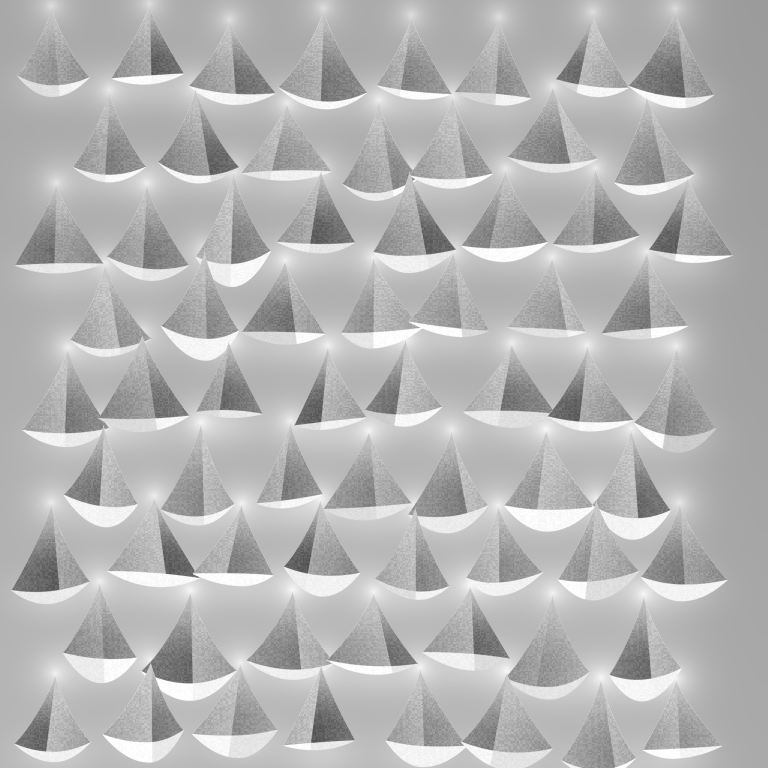
This pattern is drawn by a WebGL 1 fragment shader. Its source:

```glsl
precision highp float;
// Staggered rows of grainy grey spikes on a smooth sheet, each with two lit
// facets, a bright lip under its base and a soft glow around its tip.
// Rows are painted from top to bottom over a glowing background.

uniform vec2 u_resolution;

#define ROW_STEP 0.107
#define COLUMN_STEP 0.1155
#define LAST_ROW 9.0
#define RIGHT_LIMIT 0.90
#define SPIKE_HEIGHT 0.100
#define HALF_WIDTH 0.052
#define FLARE 1.2
#define SHEET_GREY 0.645
#define TIP_GREY 0.80
#define TIP_GLOW 0.22
#define BASE_GLOW 0.09
#define GRAIN 0.09

vec4 hash4(vec2 id) {
  vec4 seed = vec4(dot(id, vec2(127.1, 311.7)), dot(id, vec2(269.5, 183.3)),
                   dot(id, vec2(419.2, 371.9)), dot(id, vec2(73.7, 157.3)));
  return fract(sin(seed) * 43758.547);
}

// Anti-aliased coverage of the region where d is positive
float cover(float d) {
  return smoothstep(0.0, 1.5 / u_resolution.y, d);
}

// Adds one spike to layer (premultiplied grey, alpha) and its light to glow
void addSpike(vec2 p, vec2 id, float grain, inout vec2 layer, inout float glow) {
  vec4 form = hash4(id + 17.3);
  vec4 look = hash4(id + 41.9);
  vec4 lipRnd = hash4(id + 73.1);

  // Local frame: s runs across the base, v runs from tip (0) to base (1)
  float height = SPIKE_HEIGHT * mix(0.9, 1.1, form.x);
  float width = HALF_WIDTH * mix(0.82, 1.28, p.x < 0.0 ? form.y : form.z);
  float s = p.x / width;
  float across = clamp(s, -1.0, 1.0);
  float bow = 1.0 - across * across;
  float depth = -p.y;
  float base = height * (1.0 + mix(-0.04, 0.17, form.w) * bow
                         + 0.14 * (lipRnd.x - 0.5) * across);
  float v = max(depth / base, 0.0);
  float side = min((pow(v, FLARE) - abs(s)) * width, depth);

  // Ridge from the tip separates a light facet from a dark one
  float ridge = (look.x - 0.5) * 0.8 * v;
  float right = cover((s - ridge) * width);
  float lightGrey = mix(0.63, 0.76, look.y) - 0.10 * abs(s - ridge);
  float darkGrey = mix(0.34, 0.58, look.z) + 0.10 * abs(s - ridge);
  float leftIsLight = step(0.42, look.w);
  float facet = mix(darkGrey, lightGrey, abs(right - leftIsLight));
  float spikeGrey = mix(TIP_GREY, facet, smoothstep(-0.1, 0.85, v));
  spikeGrey += grain * GRAIN * smoothstep(0.0, 0.4, v);

  // Lip: a bright crescent below the base, folded under the ridge
  float lip = mix(0.010, 0.032, lipRnd.y * lipRnd.y) * bow;
  float fold = mix(lipRnd.z, lipRnd.w, right);
  float lipGrey = mix(0.80, 1.0, sqrt(fold)) + 0.4 * grain * GRAIN;

  float lipMask = cover(min(side, base + lip - depth));
  float spikeMask = cover(min(side, base - depth));
  layer = mix(layer, vec2(lipGrey, 1.0), lipMask);
  layer = mix(layer, vec2(spikeGrey, 1.0), spikeMask);

  // Light spilled on the sheet by the tip and the lip
  vec2 fromBase = vec2(p.x * 0.6, p.y + height + 0.012) / 0.03;
  glow += TIP_GLOW * exp(-length(p) / 0.018);
  glow += BASE_GLOW * exp(-dot(fromBase, fromBase));
}

void main() {
  vec2 uv = gl_FragCoord.xy / u_resolution.y;
  float grain = hash4(floor(uv * 512.0)).x - 0.5;
  vec2 layer = vec2(0.0);
  float glow = 0.0;

  // Visit nearby spikes, upper rows first so that lower tips overlap them
  float nearRow = floor(uv.y / ROW_STEP);
  for (int j = 0; j < 4; j++) {
    float row = nearRow + 2.0 - float(j);
    float shift = mix(1.2, 0.68, mod(row, 2.0));
    float nearColumn = floor(uv.x / COLUMN_STEP - shift + 0.5);
    for (int i = -1; i <= 1; i++) {
      float column = nearColumn + float(i);
      vec2 id = vec2(column, row);
      vec2 tip = vec2(column + shift, row + 0.2) * vec2(COLUMN_STEP, ROW_STEP);
      bool inside = row > 0.5 && row < LAST_ROW + 0.5
                    && column > -0.5 && tip.x < RIGHT_LIMIT;
      if (inside) {
        tip += (hash4(id).xy - 0.5) * vec2(0.026, 0.024);
        addSpike(uv - tip, id, grain, layer, glow);
      }
    }
  }

  // Sheet: slightly lighter at the bottom, darker towards the right margin
  float sheet = SHEET_GREY + 0.06 * (0.7 - uv.y) - 0.02 * smoothstep(0.8, 1.0, uv.x);
  sheet += 0.025 * smoothstep(0.95, 0.85, uv.x) + min(glow, 0.28);
  gl_FragColor = vec4(vec3(sheet * (1.0 - layer.y) + layer.x), 1.0);
}
```
